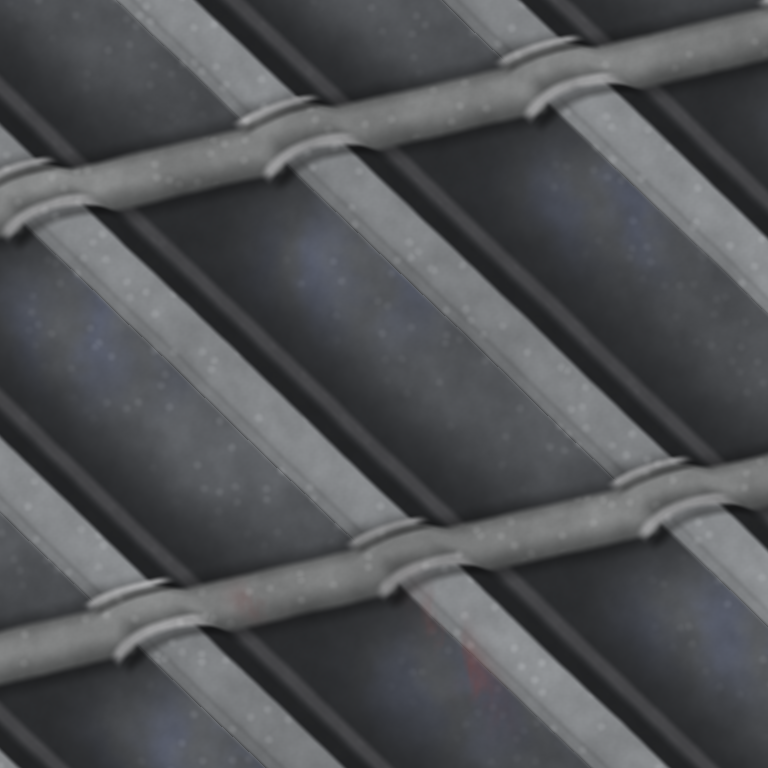
A three.js fragment shader for this texture:

```glsl
// Worn steel grating: slanted flat bars crossed by welded rods, seen at an angle.
varying vec2 vUv;

// Lattice: bars run down to the right, rods rise gently to the right
const float BAR_SLANT = 1.04;
const float BAR_PITCH = 0.423;
const float BAR_PHASE = 0.406;
const float ROD_SLOPE = 0.231;
const float ROD_PITCH = 0.582;
const float ROD_PHASE = 0.143;

// Profile measured across a bar
const float TOP_LEFT = -0.061;
const float TOP_RIGHT = 0.042;
const float LEDGE = 0.094;
const float ROD_HALF = 0.034;
const float ROD_LIFT = 0.021;
const float SOFT = 0.006;

const vec3 GAP_COLOR = vec3(0.165, 0.170, 0.178);
const vec3 LEDGE_COLOR = vec3(0.285, 0.285, 0.295);
const vec3 FACE_COLOR = vec3(0.365, 0.375, 0.390);
const vec3 SHEEN_COLOR = vec3(0.36, 0.38, 0.44);
const vec3 TOP_COLOR = vec3(0.525, 0.535, 0.545);
const vec3 ROD_DARK = vec3(0.31, 0.315, 0.315);
const vec3 ROD_LIGHT = vec3(0.505, 0.51, 0.51);
const vec3 WELD_COLOR = vec3(0.63, 0.63, 0.635);
const vec3 RUST_COLOR = vec3(0.43, 0.27, 0.27);

float hash(vec2 p) {
  return fract(sin(dot(p, vec2(127.1, 311.7))) * 4375.85);
}

// Layered, turned sines, about -1 to 1
float mottle(vec2 p) {
  float sum = 0.0;
  float amp = 0.45;
  for (int i = 0; i < 6; i++) {
    p = mat2(1.28, 1.02, -1.02, 1.28) * p + 1.7;
    sum += amp * sin(p.x + 1.6 * sin(p.y));
    amp *= 0.68;
  }
  return sum;
}

// Cellular specks: a random point in some of the cells
float specks(vec2 p) {
  vec2 cell = floor(p);
  float glow = 0.0;
  for (int y = -1; y <= 1; y++) {
    for (int x = -1; x <= 1; x++) {
      vec2 id = cell + vec2(float(x), float(y));
      vec2 point = id + vec2(hash(id), hash(id + 37.0));
      float chosen = step(0.72, hash(id + 71.0));
      glow = max(glow, chosen * (1.0 - smoothstep(0.05, 0.4, length(p - point))));
    }
  }
  return glow;
}

float band(float x, float low, float high, float soft) {
  return smoothstep(low - soft, low + soft, x) * (1.0 - smoothstep(high - soft, high + soft, x));
}

float stain(vec2 p, vec2 center, vec2 size) {
  vec2 q = p - center;
  q = vec2(q.x + 0.55 * q.y, q.y) / size;
  return exp(-dot(q, q));
}

void main() {
  vec2 p = vUv;
  float wear = mottle(p * 9.0);
  float grain = mottle(p * 46.0 + 5.0);

  // Lattice coordinates, with a slight wobble
  float a = p.x + BAR_SLANT * p.y - BAR_PHASE + 0.0015 * wear;
  float b = p.y - ROD_SLOPE * p.x - ROD_PHASE + 0.0015 * wear;
  float across = mod(a - TOP_LEFT, BAR_PITCH) + TOP_LEFT;
  float below = mod(-b, ROD_PITCH);
  float side = mod(a + 0.5 * BAR_PITCH, BAR_PITCH) - 0.5 * BAR_PITCH;
  float along = mod(b + 0.5 * ROD_PITCH, ROD_PITCH) - 0.5 * ROD_PITCH;
  float tone = hash(vec2(floor((a - TOP_LEFT) / BAR_PITCH), floor(-b / ROD_PITCH))) - 0.5;
  float joint = hash(floor(vec2(a / BAR_PITCH, b / ROD_PITCH) + 0.5) + 9.0);

  // Shaded bar side, darkest in the gap and under the rod
  float light = smoothstep(0.10, 0.29, across) * smoothstep(0.03, 0.19, below + 0.25 * (across - 0.2));
  light *= 1.0 - 0.3 * smoothstep(0.40, 0.56, below);
  float streak = sin(p.x * 62.0 + 2.0 * wear) * 0.5 + 0.5;
  vec3 face = mix(FACE_COLOR, SHEEN_COLOR, streak * band(below, 0.1, 0.27, 0.07));
  vec3 color = mix(GAP_COLOR, face * (1.0 + 0.25 * tone), light * (0.88 + 0.16 * wear));

  // Dim lower ledge and sunlit top of each bar
  color = mix(color, LEDGE_COLOR, 0.85 * band(across, LEDGE - 0.013, LEDGE + 0.012, 0.008));
  color *= 1.0 - 0.2 * band(across, TOP_RIGHT, LEDGE - 0.022, 0.006);
  float topMask = band(side, TOP_LEFT, TOP_RIGHT, SOFT);
  vec3 top = TOP_COLOR * (0.88 + 0.12 * smoothstep(TOP_LEFT, -0.01, side) + 0.14 * tone);
  top *= 1.0 - 0.09 * band(side, -0.043, -0.036, 0.006);
  color = mix(color, top * (1.0 + 0.05 * wear), topMask);

  // Contact shadow and rod, lifted where it crosses a bar
  float crossing = band(side, -0.06, 0.06, 0.022);
  float lift = ROD_LIFT * crossing;
  float halfWidth = ROD_HALF - 0.005 * crossing;
  float height = (along - lift) / halfWidth;
  color *= 1.0 - 0.28 * (1.0 - smoothstep(0.0, 0.025, abs(along - lift) - halfWidth));
  vec3 rod = mix(ROD_DARK, ROD_LIGHT, smoothstep(-1.0, 0.1, height));
  rod *= 1.0 - 0.18 * smoothstep(0.45, 1.0, height) + 0.09 * wear;
  color = mix(color, rod, band(height, -1.0, 1.0, SOFT / halfWidth));

  // Weld crescents on both sides of every crossing
  float lower = along + 0.006 + 2.2 * (side - 0.01) * (side - 0.01);
  float upper = along - 0.053 + 1.2 * side * side - 0.08 * side;
  float lowerSpan = band(side, -0.095 - 0.015 * joint, 0.062, 0.014);
  float upperSpan = band(side, -0.07, 0.055 + 0.015 * joint, 0.014);
  color *= 1.0 - 0.3 * lowerSpan * band(lower, -0.023, -0.012, 0.006);
  color *= 1.0 - 0.35 * upperSpan * band(upper, -0.015, -0.007, 0.004);
  float thick = 0.006 + 0.06 * max(side, 0.0);
  float weld = max(lowerSpan * band(lower, -thick, thick, 0.005), upperSpan * band(upper, -0.004, 0.004, 0.004));
  color = mix(color, WELD_COLOR * (0.94 + 0.1 * joint + 0.08 * wear), 0.85 * weld);

  // Rust smears, pale specks and fine grain
  float rust = stain(p, vec2(0.60, 0.14), vec2(0.028, 0.065)) + 0.6 * stain(p, vec2(0.33, 0.215), vec2(0.025, 0.02));
  color = mix(color, RUST_COLOR, 0.75 * rust * smoothstep(-0.5, 0.7, mottle(p * vec2(24.0, 11.0))));
  color += 0.05 * specks(p * 48.0) * smoothstep(0.2, 0.4, color.g);
  color *= 1.0 + 0.035 * grain;
  gl_FragColor = vec4(clamp(color, 0.0, 1.0), 1.0);
}
```
